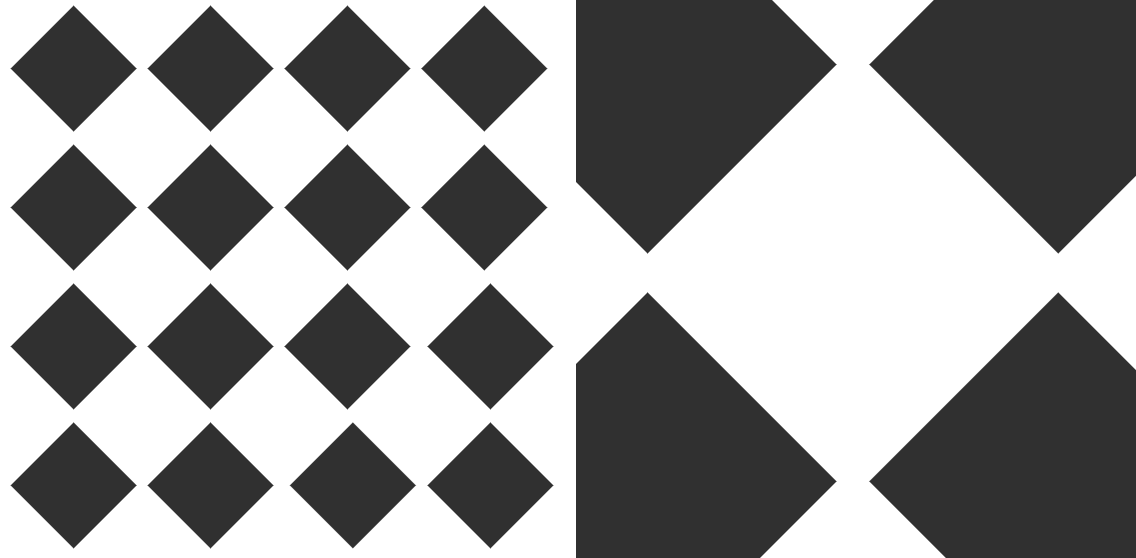
Left: the whole. Right: its middle third, enlarged.
Reproduce this pattern procedurally as a Shadertoy shader.

```glsl
// Lengths are fractions of the canvas height.
const int COLUMNS = 4;
const int ROWS = 4;
const vec2 FIRST_CENTER = vec2(0.1320, 0.1301);
const vec2 PITCH = vec2(0.2453, 0.2490);
const float HALF_DIAGONAL = 0.1129;
const float NUDGE = 0.0098;        // sideways slip of the lower right diamonds
const float NUDGE_GROWTH = 0.0012; // extra slip in the last column
const vec3 PAPER = vec3(1.0);
const vec3 INK = vec3(0.19);

// Signed distance to a square standing on its corner
float diamondDistance(vec2 p, float halfDiagonal) {
    return (abs(p.x) + abs(p.y) - halfDiagonal) * inversesqrt(2.0);
}

// Grid position, with the lower right corner slipped to the right
vec2 diamondCenter(int column, int row) {
    vec2 center = FIRST_CENTER + PITCH * vec2(column, row);
    if (column - row >= 2) {
        center.x += NUDGE + NUDGE_GROWTH * float(column - 2);
    }
    return center;
}

void mainImage(out vec4 fragColor, in vec2 fragCoord) {
    vec2 p = fragCoord / iResolution.y;
    float pixel = 1.0 / iResolution.y;

    // Union of all diamonds
    float d = 1.0;
    for (int row = 0; row < ROWS; row++) {
        for (int column = 0; column < COLUMNS; column++) {
            d = min(d, diamondDistance(p - diamondCenter(column, row), HALF_DIAGONAL));
        }
    }

    // Smooth edge about one pixel wide
    float coverage = 1.0 - smoothstep(-0.7 * pixel, 0.7 * pixel, d);
    fragColor = vec4(mix(PAPER, INK, coverage), 1.0);
}
```
